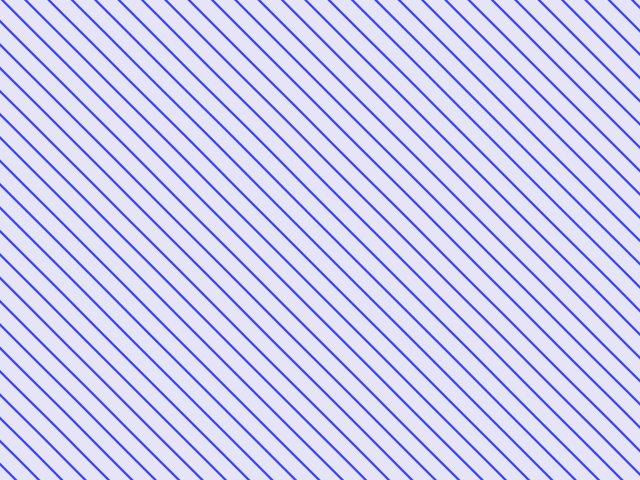
Give the GLSL for this pattern, as a Shadertoy shader.

```glsl
#define PAPER_COLOR vec3(0.900, 0.897, 0.968)
#define INK_COLOR vec3(0.220, 0.245, 0.975)
#define LINES_PER_HEIGHT 20.571
#define LINE_PHASE 0.67
#define LINE_WIDTH 0.0046
#define WOBBLE_SIZE 0.0008
#define WOBBLE_SCALE 7.0

float hash(vec2 cell) {
    vec3 p = fract(cell.xyx * 0.1031);
    p += dot(p, p.yzx + 33.33);
    return fract((p.x + p.y) * p.z);
}

float valueNoise(vec2 p) {
    vec2 cell = floor(p);
    vec2 f = fract(p);
    f = f * f * (3.0 - 2.0 * f);
    float bottom = mix(hash(cell), hash(cell + vec2(1.0, 0.0)), f.x);
    float top = mix(hash(cell + vec2(0.0, 1.0)), hash(cell + vec2(1.0)), f.x);
    return mix(bottom, top, f.y);
}

// Perpendicular distance to the nearest falling diagonal
float diagonalDistance(vec2 p) {
    float along = (p.x + p.y) * LINES_PER_HEIGHT - LINE_PHASE;
    float offset = fract(along + 0.5) - 0.5;
    return abs(offset) / (LINES_PER_HEIGHT * sqrt(2.0));
}

void mainImage(out vec4 fragColor, in vec2 fragCoord) {
    vec2 p = fragCoord / iResolution.y;
    float pixel = 1.0 / iResolution.y;

    // Slight drift of the ruled lines
    p.x += WOBBLE_SIZE * (2.0 * valueNoise(p * WOBBLE_SCALE) - 1.0);

    // Antialiased ink over paper
    float edge = diagonalDistance(p) - 0.5 * LINE_WIDTH;
    float ink = 1.0 - smoothstep(-0.7 * pixel, 0.7 * pixel, edge);
    fragColor = vec4(mix(PAPER_COLOR, INK_COLOR, ink), 1.0);
}
```
